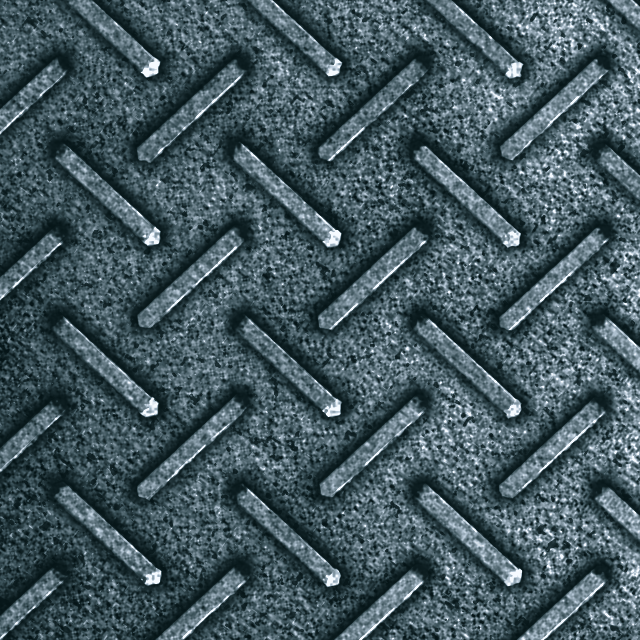
Give the GLSL for this texture, as a Shadertoy shader.

```glsl
float hash(vec2 p) {
    return fract(sin(dot(p, vec2(127.1, 311.7))) * 43758.5453);
}

float noise(vec2 p) {
    vec2 i = floor(p), f = fract(p);
    f = f * f * (3.0 - 2.0 * f);
    return mix(mix(hash(i), hash(i + vec2(1, 0)), f.x),
               mix(hash(i + vec2(0, 1)), hash(i + vec2(1, 1)), f.x), f.y);
}

float fbm(vec2 p) {
    float sum = 0.0, amp = 0.5;
    for (int i = 0; i < 4; i++) {
        sum += amp * noise(p);
        p = mat2(1.6, 1.2, -1.2, 1.6) * p + 17.3;
        amp *= 0.5;
    }
    return sum;
}

// One lattice of raised bars; slope is +1 for rising bars, -1 for falling ones
float addBars(float tone, vec2 uv, vec2 center, float slope, float grain) {
    vec2 period = vec2(0.282, 0.265);
    vec2 cell = floor((uv - center) / period + 0.5);
    vec2 id = cell + slope * 31.0;
    vec2 p = uv - center - cell * period;
    p -= (vec2(hash(id), hash(id + 5.3)) - 0.5) * 0.005;

    // Bar coordinates: along runs lengthwise, across points away from the light
    vec2 dir = normalize(vec2(0.735, slope * 0.68));
    float along = dot(p, dir);
    float across = dot(p, vec2(-dir.y, dir.x));
    float tip = along * slope;
    float halfLen = 0.111 + 0.005 * hash(id + 9.1);
    float halfWidth = 0.0145 + 0.0015 * hash(id + 2.7);

    // Tapered outline with a worn edge
    float d = max(abs(across) - halfWidth, abs(along) - halfLen);
    d = max(d, (abs(along) + 0.7 * abs(across) - halfLen - 0.001) * 0.82);
    d += (noise(uv * 150.0) - 0.5) * 0.003;

    // Grime and shadow around the foot, black at the contact line
    float shade = smoothstep(-halfWidth, halfWidth, across);
    float outside = max(d, 0.0) / mix(0.018, 0.024, shade);
    tone *= 1.0 - mix(0.78, 0.97, shade) * exp(-outside * (0.5 + outside));

    // Top face with wear along its length
    float wear = noise(vec2(along * 60.0, across * 160.0) + id * 7.7);
    float face = 0.56 + 0.22 * (wear - 0.5) + 0.7 * grain;
    face += 0.10 * (hash(id + 3.9) - 0.5) + 0.12 * (uv.x - 0.5);

    // Lit rim, strongest on the lower side of rising bars
    float rimSide = slope > 0.0 ? -across : across;
    float rim = smoothstep(0.0024, 0.0006, abs(rimSide - halfWidth + 0.0026));
    face += rim * (slope > 0.0 ? 0.5 : 0.3) * smoothstep(0.2, 0.65, wear);
    face *= 1.0 - 0.6 * smoothstep(halfWidth - 0.005, halfWidth, -rimSide);
    face *= 1.0 - 0.7 * smoothstep(halfWidth - 0.002, halfWidth, across);

    // Dark upper tip; bright ragged metal at the lower tip of falling bars
    float ragged = noise(uv * 190.0 + 3.0) - 0.5;
    face *= 1.0 - 0.9 * smoothstep(halfLen - 0.024, halfLen - 0.011, tip + 0.012 * ragged);
    float bare = smoothstep(halfLen - 0.022, halfLen - 0.017, -tip + 0.012 * ragged);
    float chipped = 0.65 + 0.7 * noise(uv * 230.0);
    face = mix(face, slope < 0.0 ? chipped : face * 0.85 + 0.06, bare);

    float aa = 1.0 / iResolution.y;
    return mix(tone, face, smoothstep(aa, -aa, d));
}

void mainImage(out vec4 fragColor, in vec2 fragCoord) {
    vec2 uv = fragCoord / iResolution.y;

    // Gritty relief lit from the lower right, on a turned grid
    vec2 q = mat2(0.8, 0.6, -0.6, 0.8) * uv;
    float relief = noise(q * 165.0) - noise(q * 165.0 + vec2(0.1, 0.75));
    float fine = noise(q.yx * 310.0 + 40.0) - 0.5;
    float grain = 0.42 * relief + 0.58 * fine + 0.2 * (noise(q * 90.0 + 7.0) - 0.5);

    // Plate, brighter toward the right, with broad stains
    float stains = fbm(uv * 6.0) - 0.47;
    float light = 0.47 + 0.25 * (uv.x - 0.5) + 0.08 * (uv.y - 0.5);
    float tone = light + 0.34 * stains + grain * (0.75 + 0.5 * uv.x);

    // Ragged dark pits and pale flecks
    float pits = 0.75 * noise(q * 95.0 + 11.0) + 0.35 * noise(q * 230.0);
    tone *= 1.0 - 0.75 * smoothstep(0.75, 0.9, pits);
    tone += 0.3 * smoothstep(0.8, 0.97, noise(q * 200.0 + 73.0));

    tone = addBars(tone, uv, vec2(0.164, 0.695), -1.0, grain);
    tone = addBars(tone, uv, vec2(0.302, 0.831), 1.0, grain);

    // Contrast curve, then cold steel ramp
    tone = max(tone, 0.0);
    tone *= 0.62 + 0.62 * tone;
    vec3 color = mix(vec3(0.02, 0.08, 0.09), vec3(0.23, 0.32, 0.35), min(tone / 0.29, 1.0));
    color = mix(color, vec3(0.70, 0.77, 0.83), clamp((tone - 0.29) / 0.71, 0.0, 1.0));
    color = mix(color, vec3(0.96, 0.98, 1.0), clamp((tone - 1.0) / 0.3, 0.0, 1.0));
    fragColor = vec4(color, 1.0);
}
```
